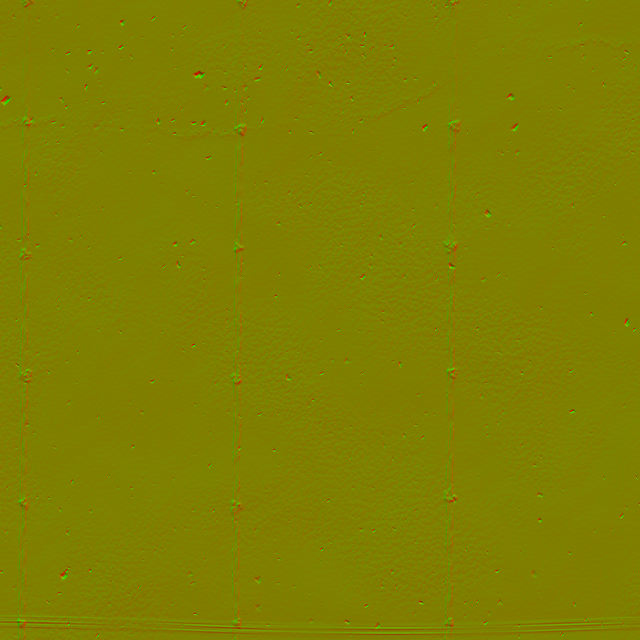
Write a Shadertoy shader that draws this texture map.

```glsl
// Red-green normal map of cast concrete: three board seams, a base joint, pits and grain.

vec3 hash3(vec2 p) {
    vec3 q = vec3(dot(p, vec2(127.1, 311.7)), dot(p, vec2(269.5, 183.3)), dot(p, vec2(419.2, 371.9)));
    return fract(sin(q) * 43758.55);
}

// Distance to the nearest scattered point
float cellular(vec2 p) {
    vec2 id = floor(p);
    float nearest = 2.0;
    for (int j = -1; j <= 1; j++)
    for (int i = -1; i <= 1; i++) {
        vec2 cell = id + vec2(i, j);
        nearest = min(nearest, length(cell + hash3(cell).xy - p));
    }
    return nearest;
}

// Slow blotches, about -1 to 1
float blotches(vec2 p) {
    float sum = 0.0, amp = 0.5;
    for (int i = 0; i < 4; i++) {
        sum += amp * sin(p.x + 1.7 * sin(p.y * 0.8)) * cos(p.y + 1.3 * sin(p.x * 0.7));
        p = mat2(1.5, 1.1, -1.1, 1.5) * p + 2.3;
        amp *= 0.55;
    }
    return sum;
}

// Air holes: at most one stretched hole in each grid cell
float pits(vec2 p, float cells, float chance, vec2 radii, float seed) {
    vec2 q = p * cells, id = floor(q);
    vec3 place = hash3(id + seed), form = hash3(id + seed + 57.0);
    vec2 v = q - id - 0.3 - 0.4 * place.xy;
    float angle = 6.28 * form.x;
    v = mat2(cos(angle), sin(angle), -sin(angle), cos(angle)) * v;
    v.x *= 1.0 + form.y;
    float radius = mix(radii.x, radii.y, form.z * form.z);
    float hole = 1.0 - smoothstep(0.15, 1.3, length(v) / radius);
    return hole * radius / cells * step(place.z, chance) * mix(0.3, 1.0, form.y);
}

// Raised fin between boards, with lumps along it
float seams(vec2 p, float wear) {
    float x = p.x - 0.0345 - 0.008 * p.y;
    float id = round(x * 3.0);
    float d = x - id / 3.0;
    float worn = d + 0.0005 * sin(p.y * 47.0 + id) + 0.0005 * sin(p.y * 390.0 + 3.0 * sin(p.y * 130.0));
    float fade = mix(1.0, 0.4, smoothstep(0.79, 0.87, p.y));
    float left = fade * (0.65 + 0.5 * sin(p.y * 31.0 + id * 4.0 + 2.0 * sin(p.y * 90.0)));
    float right = fade * (0.65 + 0.5 * sin(p.y * 39.0 + id * 2.0 + 2.0 * sin(p.y * 110.0)));
    float fin = left * (smoothstep(-0.0064, -0.0042, worn) - smoothstep(-0.003, 0.003, worn))
              + right * (smoothstep(-0.003, 0.003, worn) - smoothstep(0.0034, 0.0056, worn));
    float lip = fade * (1.0 - smoothstep(0.0, 0.0022, abs(worn + 0.002)));
    float height = 0.001 * fin - 0.0005 * lip * wear;

    float row = round((p.y - 0.02) / 0.195);
    vec3 rnd = hash3(vec2(id, row) + 9.0);
    vec2 v = vec2(d - 0.006 * (rnd.x - 0.4), p.y - 0.02 - 0.195 * row - 0.02 * (rnd.y - 0.5));
    float radius = mix(0.007, 0.012, rnd.z) * (1.0 + 0.2 * sin(3.0 * atan(v.y, v.x) + 6.0 * rnd.x));
    float lump = 1.0 - smoothstep(0.5, 1.1, length(v) / radius);
    return height + 0.0015 * lump * wear;
}

// Streaked joint along the bottom, with a shallow fillet above it
float baseJoint(vec2 p) {
    float d = p.y - 0.021 - 0.007 * cos(p.x * 5.5);
    float band = 1.0 - smoothstep(0.003, 0.013, abs(d));
    float streaks = sin(d * 850.0 + 1.5 * sin(p.x * 9.0)) + 0.5 * sin(d * 1500.0 + p.x * 14.0);
    float fillet = -0.0016 * exp(-abs(d) / 0.022);
    return band * (0.00042 * streaks * (0.7 + 0.5 * sin(p.x * 23.0)) + 0.0009) + fillet;
}

// Closeness to the ragged edge between two pours
float pourEdge(vec2 p) {
    float line = 0.802 + 0.12 * smoothstep(0.53, 0.8, p.x) + 0.012 * sin(p.x * 15.0)
               + 0.003 * sin(p.x * 83.0);
    float strength = 0.2 + 0.8 * smoothstep(-0.1, 0.8, sin(p.x * 21.0 + 1.0));
    return strength * (1.0 - smoothstep(0.0, 0.01, abs(p.y - line)));
}

float surface(vec2 p) {
    vec2 rough = p + 0.0009 * sin(p.yx * vec2(590.0, 710.0) + 3.0 * sin(p * 190.0));
    float patches = blotches(p * 9.0 + 4.0);

    // Holes crowd together under the top edge and beside the middle seam
    float crowd = smoothstep(0.79, 0.83, p.y) * (1.0 - smoothstep(0.91, 0.97, p.y))
                * (1.0 - smoothstep(0.6, 0.7, p.x));
    float chips = 1.0 - smoothstep(0.4, 1.0, length((p - vec2(0.367, 0.86)) / vec2(0.035, 0.07)));
    float holes = pits(rough, 61.0, 0.12 + 0.12 * patches + 0.4 * chips, vec2(0.1, 0.2), 3.0)
                + pits(rough + 0.013, 37.0, 0.08 + 0.22 * crowd + 0.5 * chips, vec2(0.08, 0.18), 21.0)
                + pits(rough + 0.007, 23.0, 0.02 + 0.25 * crowd + 0.5 * chips, vec2(0.09, 0.18), 40.0);

    // Fine grain in patches, coarser along the pour edge
    float edge = pourEdge(rough);
    float bumps = 1.0 - smoothstep(0.05, 0.75, cellular(rough * 135.0));
    float grain = bumps * (mix(0.00012, 0.00042, smoothstep(-0.2, 0.5, patches)) + 0.0004 * edge);
    float swell = 0.0022 * blotches(p * 8.0 + 1.0) + 0.0002 * edge;

    return seams(p, 0.5 + bumps) + baseJoint(p) + grain + swell - 0.75 * holes;
}

void mainImage(out vec4 fragColor, in vec2 fragCoord) {
    vec2 p = fragCoord / iResolution.xy;

    // Slope by central differences, leaning to the diagonal
    vec2 e = vec2(0.001, 0.0);
    vec2 slope = vec2(surface(p + e.xy) - surface(p - e.xy),
                      surface(p + e.yx) - surface(p - e.yx)) / (2.0 * e.x);
    vec2 tilt = slope - 0.45 * slope.yx;
    vec2 normal = 0.5 - vec2(0.26, 0.35) * tilt;
    fragColor = vec4(clamp(normal, 0.05, 0.85), 0.0, 1.0);
}
```
